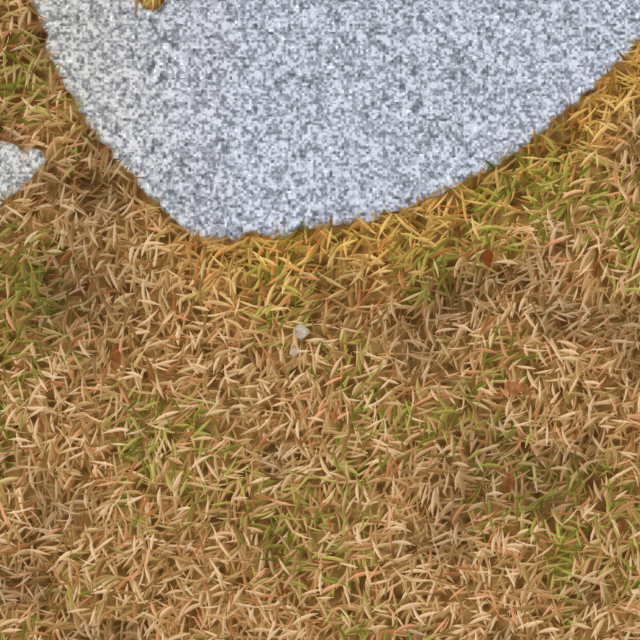
Write a WebGL 1 fragment shader that draws this texture.

```glsl
precision highp float;
uniform vec2 u_resolution;

vec3 hash3(vec2 p) {
  vec3 q = fract(p.xyx * vec3(0.1031, 0.1030, 0.0973));
  q += dot(q, q.yxz + 33.33);
  return fract((q.xxy + q.yzz) * q.zyx);
}

float noise(vec2 p) {
  vec2 i = floor(p), f = fract(p);
  f = f * f * (3.0 - 2.0 * f);
  float low = mix(hash3(i).x, hash3(i + vec2(1.0, 0.0)).x, f.x);
  float high = mix(hash3(i + vec2(0.0, 1.0)).x, hash3(i + 1.0).x, f.x);
  return mix(low, high, f.y);
}

float spot(vec2 p, vec2 center, vec2 size) {
  vec2 d = (p - center) / size;
  return exp(-dot(d, d));
}

// Signed depth inside the stones: positive on stone, negative on grass
float stoneDepth(vec2 p) {
  float t = max(p.x - 0.31, 0.0);
  float lowerEdge = 0.63 + t * t * (0.3 + 0.5 * t);
  float drop = 1.0 - p.y;
  float leftEdge = 0.055 + drop * (0.15 + 1.4 * drop);
  float slab = min(p.y - lowerEdge, p.x - leftEdge) * 0.87;
  float corner = min(0.785 - 0.45 * p.x - p.y, p.y - 0.68 - 0.95 * p.x) * 0.8;
  float tuft = length((p - vec2(0.235, 1.005)) * vec2(1.0, 1.3)) - 0.022;
  return min(max(slab, corner), tuft);
}

vec3 stoneColor(vec2 p) {
  float grain = 0.5 * noise(p * 230.0) + 0.3 * noise(p * 120.0 + 17.0) + 0.2 * noise(p * 340.0);
  vec3 c = mix(vec3(0.51, 0.52, 0.54), vec3(0.89, 0.89, 0.90), smoothstep(0.12, 0.78, grain));
  c *= mix(0.77, 1.0, smoothstep(0.12, 0.32, noise(p * 155.0 + 41.0)));
  c += 0.12 * smoothstep(0.80, 0.95, noise(p * 190.0 + 73.0));
  c *= 0.97 + 0.06 * noise(p * 7.0);
  return c * mix(vec3(1.0, 0.99, 0.95), vec3(0.97, 0.99, 1.04), smoothstep(0.05, 0.4, p.x));
}

float greenness(vec2 p) {
  float g = 0.38 * smoothstep(0.45, 0.8, noise(p * 9.0 + 5.0));
  g += 0.6 * spot(p, vec2(0.88, 0.71), vec2(0.07, 0.05));
  g += 0.5 * spot(p, vec2(0.70, 0.61), vec2(0.07, 0.03));
  g += 0.7 * spot(p, vec2(0.03, 0.55), vec2(0.06, 0.08));
  g += 0.5 * spot(p, vec2(0.03, 0.87), vec2(0.06, 0.07));
  return g + 1.3 * spot(p, vec2(0.88, 0.13), vec2(0.025, 0.04));
}

float shadow(vec2 p) {
  float s = 0.40 * spot(p, vec2(0.11, 0.54), vec2(0.09, 0.08));
  s += 0.45 * spot(p, vec2(0.15, 0.71), vec2(0.05, 0.06));
  s += 0.35 * spot(p, vec2(0.70, 0.54), vec2(0.07, 0.04));
  s += 0.25 * spot(p, vec2(0.05, 0.93), vec2(0.05, 0.07));
  return s + 0.25 * smoothstep(0.55, 0.85, noise(p * 14.0));
}

vec3 bladeColor(vec2 p, float tone, float tint, float depth) {
  vec3 c = mix(vec3(0.43, 0.29, 0.13), vec3(0.72, 0.57, 0.34), smoothstep(0.0, 0.5, tone));
  c = mix(c, vec3(0.94, 0.82, 0.62), smoothstep(0.45, 1.0, tone));
  float edgeBand = smoothstep(-0.17, -0.01, depth) * smoothstep(0.2, 0.4, p.x);
  c *= mix(vec3(1.02, 0.99, 1.04), vec3(1.04, 0.98, 0.76), edgeBand);
  vec3 green = mix(vec3(0.26, 0.30, 0.05), vec3(0.72, 0.70, 0.30), tone);
  c = mix(c, green, 0.85 * smoothstep(0.0, 0.25, greenness(p) + 0.12 - tint));
  c = mix(c, c * vec3(1.0, 0.84, 0.78), smoothstep(0.85, 0.95, tint));
  return c * (1.0 - 0.65 * shadow(p));
}

// One layer of curved, tapered blades rooted in grass
vec3 addBlades(vec3 color, vec2 p, float scale, float seed, float level, float px) {
  vec2 g = p * scale + seed * vec2(3.37, 5.71);
  for (int j = -1; j <= 1; j++) {
    for (int i = -1; i <= 1; i++) {
      vec2 cell = floor(g) + vec2(float(i), float(j));
      vec3 r = hash3(cell + seed * 31.0);
      vec3 s = hash3(cell + seed * 57.0 + 9.0);
      vec2 d = g - cell - 0.1 - 0.8 * r.xy;
      vec2 center = p - d / scale;
      float depth = stoneDepth(center);
      float angle = mix(0.9, 0.4, smoothstep(-0.2, 0.0, depth)) + (r.z - 0.5) * 2.7;
      vec2 axis = vec2(cos(angle), sin(angle));
      float along = dot(d, axis);
      float across = dot(d, vec2(-axis.y, axis.x)) + (s.x - 0.5) * 0.5 * along * along;
      float reach = along / mix(0.5, 0.88, s.y);
      float halfWidth = mix(0.06, 0.12, s.x) * (1.0 - reach * reach);
      float soft = px * scale * 0.8 + 0.015;
      float mask = smoothstep(-soft, soft, halfWidth - abs(across)) * step(abs(reach), 1.0);
      mask *= 1.0 - smoothstep(-0.012, 0.004, depth + (s.z - 0.5) * 0.012);
      float tone = clamp(s.z * 0.8 + level * 0.28 - 0.03, 0.0, 1.0);
      vec3 blade = bladeColor(center, tone, fract(s.y * 7.0 + r.x), depth);
      blade *= 0.87 + 0.18 * smoothstep(-0.08, 0.08, across);
      color = mix(color, blade, mask * 0.93);
    }
  }
  return color;
}

vec3 addLeaf(vec3 color, vec2 p, vec2 center, vec2 size, vec3 tint) {
  vec2 d = (p - center) / size;
  float edge = length(d) + 0.6 * (noise(p * 110.0) - 0.5);
  vec3 shaded = tint * (0.8 + 0.4 * noise(p * 160.0));
  return mix(color, shaded, 0.8 * (1.0 - smoothstep(0.75, 1.1, edge)));
}

void main() {
  vec2 p = gl_FragCoord.xy / u_resolution;
  float px = 1.0 / u_resolution.y;

  // Stone and dark soil with a ragged border
  float depth = stoneDepth(p) + 0.014 * (noise(p * 38.0) - 0.5) + 0.008 * (noise(p * 110.0) - 0.5);
  vec3 soil = mix(vec3(0.29, 0.19, 0.08), vec3(0.60, 0.45, 0.25), noise(p * 75.0));
  soil *= 1.0 - 0.6 * shadow(p);
  vec3 stone = stoneColor(p) * mix(0.85, 1.0, smoothstep(0.0, 0.012, depth));
  vec3 color = mix(soil, stone, smoothstep(-0.002 - px, 0.002 + px, depth));

  // Grass from the deepest layer to the top one
  for (int k = 0; k < 8; k++) {
    float level = float(k) / 7.0;
    color = addBlades(color, p, mix(32.0, 45.0, fract(level * 2.6)), float(k) + 1.0, level, px);
  }

  // Fallen leaves and pale pebbles
  color = addLeaf(color, p, vec2(0.763, 0.597), vec2(0.007, 0.018), vec3(0.50, 0.22, 0.10));
  color = addLeaf(color, p, vec2(0.803, 0.395), vec2(0.015, 0.011), vec3(0.60, 0.37, 0.22));
  color = addLeaf(color, p, vec2(0.180, 0.440), vec2(0.009, 0.018), vec3(0.55, 0.32, 0.17));
  color = addLeaf(color, p, vec2(0.795, 0.245), vec2(0.010, 0.015), vec3(0.50, 0.29, 0.16));
  color = addLeaf(color, p, vec2(0.470, 0.482), vec2(0.012, 0.014), vec3(0.80, 0.74, 0.72));
  color = addLeaf(color, p, vec2(0.460, 0.450), vec2(0.008, 0.008), vec3(0.77, 0.70, 0.66));
  gl_FragColor = vec4(clamp(color, 0.0, 1.0), 1.0);
}
```
